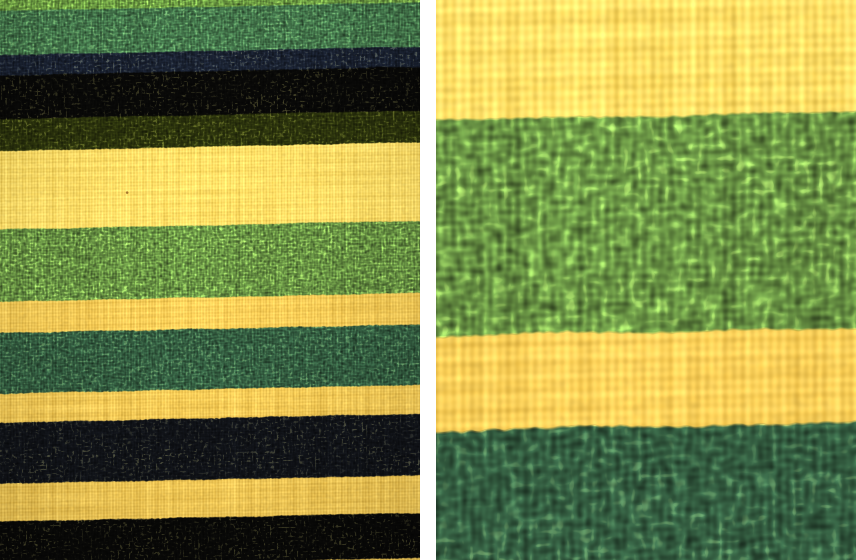
Left: the whole. Right: its middle third, enlarged.
Give the GLSL for this texture, as a WebGL 2 fragment shader.

```glsl
#version 300 es
precision highp float;
uniform vec2 u_resolution;
out vec4 outColor;

// Lengths are fractions of the canvas height
const float TILT = 0.0208;
const float EDGE_SOFT = 0.0012;
const float EDGE_WOBBLE = 0.0016;
const vec2 THREADS = vec2(186.0, 178.0);
const float WEAVE_DEPTH = 0.07;
const float STREAK_DEPTH = 0.13;
const float MOTTLE_DEPTH = 0.55;
const float FLECK_GAIN = 0.38;
const vec2 SPECK_POS = vec2(0.227, 0.656);
const float SPECK_RADIUS = 0.0035;

const vec3 YELLOW = vec3(0.95, 0.79, 0.34);
const vec3 PALE_YELLOW = vec3(0.98, 0.86, 0.40);
const vec3 LIME = vec3(0.44, 0.63, 0.27);
const vec3 GREEN = vec3(0.40, 0.56, 0.26);
const vec3 SEA = vec3(0.27, 0.47, 0.30);
const vec3 TEAL = vec3(0.20, 0.36, 0.25);
const vec3 NAVY = vec3(0.10, 0.13, 0.19);
const vec3 INK = vec3(0.065, 0.075, 0.095);
const vec3 BLACK = vec3(0.035, 0.035, 0.03);
const vec3 OLIVE = vec3(0.17, 0.20, 0.05);
const vec3 GOLD_FLECK = vec3(0.72, 0.70, 0.38);
const vec3 BROWN = vec3(0.48, 0.29, 0.08);

// Stripes from top to bottom, each ending at its lower edge
const int STRIPES = 14;
const vec3 DYES[STRIPES] = vec3[](LIME, SEA, NAVY, BLACK, OLIVE, PALE_YELLOW, GREEN,
    YELLOW, TEAL, YELLOW, INK, YELLOW, BLACK, YELLOW);
const float EDGES[STRIPES] = float[](0.012, 0.091, 0.127, 0.205, 0.262, 0.402, 0.531,
    0.587, 0.695, 0.747, 0.856, 0.924, 1.004, 1.1);

vec2 hashGradient(vec2 cell) {
    vec3 q = fract(cell.xyx * vec3(0.1031, 0.1030, 0.0973));
    q += dot(q, q.yzx + 33.33);
    float angle = 6.2832 * fract((q.x + q.y) * q.z);
    return vec2(cos(angle), sin(angle));
}

float gradientNoise(vec2 p) {
    vec2 i = floor(p), f = p - i;
    vec2 u = f * f * f * (f * (f * 6.0 - 15.0) + 10.0);
    float a = dot(hashGradient(i), f);
    float b = dot(hashGradient(i + vec2(1, 0)), f - vec2(1, 0));
    float c = dot(hashGradient(i + vec2(0, 1)), f - vec2(0, 1));
    float d = dot(hashGradient(i + vec2(1, 1)), f - vec2(1, 1));
    return 1.4 * mix(mix(a, b, u.x), mix(c, d, u.x), u.y);
}

vec3 stripeColor(float depth, float soft) {
    vec3 color = DYES[0];
    for (int i = 1; i < STRIPES; i++) {
        float edge = EDGES[i - 1];
        color = mix(color, DYES[i], smoothstep(edge - soft, edge + soft, depth));
    }
    return color;
}

void main() {
    vec2 p = gl_FragCoord.xy / u_resolution.y;
    float aspect = u_resolution.x / u_resolution.y;
    float pixel = 1.0 / u_resolution.y;

    // Tilted stripes with slightly frayed edges
    float depth = 1.0 - p.y + TILT * (p.x - 0.5 * aspect);
    float fray = 0.6 * gradientNoise(p * vec2(160.0, 45.0))
               + gradientNoise(p * vec2(14.0, 9.0));
    vec3 color = stripeColor(depth + EDGE_WOBBLE * fray, max(EDGE_SOFT, pixel));
    float luma = dot(color, vec3(0.30, 0.59, 0.11));
    float bare = smoothstep(0.52, 0.72, luma);
    float dark = 1.0 - smoothstep(0.12, 0.32, luma);

    // Broken threads: short marks along both directions of the cloth
    vec2 cloth = vec2(p.x, depth);
    float weftMark = gradientNoise(cloth * vec2(95.0, 250.0) + 7.3);
    float warpMark = gradientNoise(cloth * vec2(250.0, 85.0) + 41.7);
    float grain = gradientNoise(cloth * vec2(210.0, 230.0) + 19.1);
    float mottle = 0.5 * (weftMark + warpMark) + 0.35 * grain;
    color *= 1.0 + MOTTLE_DEPTH * mottle * mix(1.0, 0.12, bare);

    // Bright flecks where light passes through the dyed stripes
    float flecks = smoothstep(0.30, 0.80, max(weftMark, warpMark) + 0.4 * grain);
    float patches = 0.75 + 0.6 * gradientNoise(cloth * vec2(9.0, 24.0));
    color += GOLD_FLECK * flecks * patches * FLECK_GAIN * mix(0.45, 0.65, dark) * (1.0 - bare);

    // Fine weave, with uneven warp and weft streaks
    float resolved = 1.0 - smoothstep(0.3, 0.55, THREADS.x * pixel);
    vec2 thread = cos(6.2832 * cloth * THREADS);
    float streak = gradientNoise(cloth * vec2(130.0, 3.0) + 3.1)
                 + 0.7 * gradientNoise(cloth * vec2(4.0, 150.0) + 11.0);
    float weave = WEAVE_DEPTH * resolved * (thread.x + 0.5 * thread.y) + STREAK_DEPTH * streak;
    color *= 1.0 + weave * mix(vec3(0.9), vec3(0.5, 0.65, 1.3), bare);

    // One small stain and a soft glow behind the middle
    float speck = length(p - SPECK_POS);
    color = mix(color, BROWN, 0.7 * (1.0 - smoothstep(0.3, 1.0, speck / SPECK_RADIUS)));
    vec2 away = (p - vec2(0.5 * aspect, 0.55)) / vec2(aspect, 1.0);
    color *= 1.04 - 0.34 * dot(away, away);
    outColor = vec4(clamp(color, 0.0, 1.0), 1.0);
}
```
